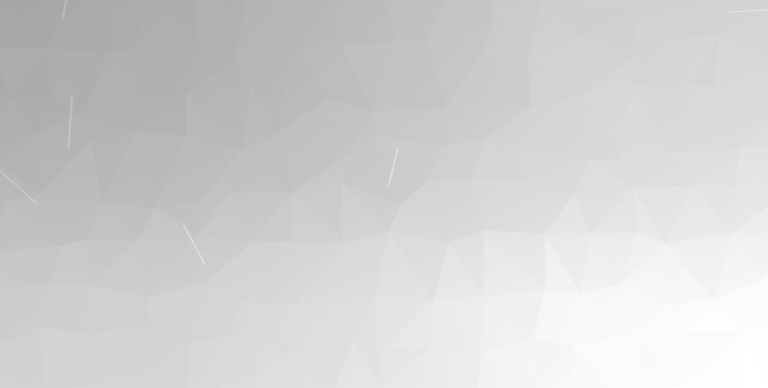
This background is drawn by a Shadertoy shader. Its source:

```glsl
const float ROWS = 8.0;        // mesh cells per canvas height
const float JITTER = 0.31;     // vertex displacement in cells
const float FACETING = 0.6;    // 0 = smooth gradient, 1 = flat facets
const float GRAIN = 0.014;     // random tone offset per facet

vec2 hash2(vec2 p) {
    vec3 q = fract(vec3(p.xyx) * vec3(0.1031, 0.1030, 0.0973));
    q += dot(q, q.yzx + 33.33);
    return fract((q.xx + q.yz) * q.zy);
}

// Piecewise linear ramp through five evenly spaced values
float ramp(float t, float a, float b, float c, float d, float e) {
    float s = clamp(t, 0.0, 1.0) * 4.0;
    float left = mix(a, b, clamp(s, 0.0, 1.0));
    left = mix(left, c, clamp(s - 1.0, 0.0, 1.0));
    float right = mix(left, d, clamp(s - 2.0, 0.0, 1.0));
    return mix(right, e, clamp(s - 3.0, 0.0, 1.0));
}

// Broad light: dark upper left to white lower right
float backdropTone(vec2 uv) {
    float bottom = ramp(uv.x, 0.830, 0.845, 0.900, 0.985, 1.000);
    float low    = ramp(uv.x, 0.795, 0.825, 0.885, 0.965, 0.985);
    float middle = ramp(uv.x, 0.720, 0.750, 0.805, 0.870, 0.900);
    float high   = ramp(uv.x, 0.675, 0.700, 0.760, 0.835, 0.855);
    float top    = ramp(uv.x, 0.655, 0.680, 0.740, 0.810, 0.830);
    return ramp(uv.y, bottom, low, middle, high, top);
}

vec2 meshVertex(vec2 id) {
    return id + (hash2(id + 17.0) - 0.5) * 2.0 * JITTER;
}

// Signed distance to the left side of the edge a -> b
float edgeSide(vec2 p, vec2 a, vec2 b) {
    vec2 e = b - a;
    vec2 v = p - a;
    return (e.x * v.y - e.y * v.x) / length(e);
}

// Adds one counterclockwise facet: x = weighted tone, y = weight
vec2 facet(vec2 p, vec2 a, vec2 b, vec2 c, float pixel, float aspect) {
    float inside = min(edgeSide(p, a, b), min(edgeSide(p, b, c), edgeSide(p, c, a)));
    float cover = clamp(inside / pixel + 0.5, 0.0, 1.0);
    vec2 center = (a + b + c) / 3.0;
    vec2 scale = ROWS * vec2(aspect, 1.0);
    float tone = mix(backdropTone(p / scale), backdropTone(center / scale), FACETING);
    tone += (hash2(center * 37.0).x - 0.5) * GRAIN;
    return vec2(tone, 1.0) * cover;
}

// Blends the facets of the jittered cells around p
float meshTone(vec2 p, float pixel, float aspect) {
    vec2 cell = floor(p);
    vec2 sum = vec2(0.0);
    for (int j = -1; j <= 1; j++) {
        for (int i = -1; i <= 1; i++) {
            vec2 id = cell + vec2(i, j);
            vec2 a = meshVertex(id);
            vec2 b = meshVertex(id + vec2(1.0, 0.0));
            vec2 c = meshVertex(id + vec2(1.0, 1.0));
            vec2 d = meshVertex(id + vec2(0.0, 1.0));
            // Split along the shorter diagonal
            if (distance(a, c) < distance(b, d)) {
                sum += facet(p, a, b, c, pixel, aspect) + facet(p, a, c, d, pixel, aspect);
            } else {
                sum += facet(p, a, b, d, pixel, aspect) + facet(p, b, c, d, pixel, aspect);
            }
        }
    }
    return sum.y > 0.001 ? sum.x / sum.y : backdropTone(p / (ROWS * vec2(aspect, 1.0)));
}

// Thin bright seam between facets
float seam(vec2 p, vec2 a, vec2 b, float pixel) {
    vec2 e = b - a;
    float t = clamp(dot(p - a, e) / dot(e, e), 0.0, 1.0);
    return 1.0 - smoothstep(0.0, 0.0012 + pixel, distance(p, a + e * t));
}

void mainImage(out vec4 fragColor, in vec2 fragCoord) {
    float aspect = iResolution.x / iResolution.y;
    float pixel = 1.0 / iResolution.y;
    vec2 p = fragCoord * pixel;
    float tone = meshTone(p * ROWS, pixel * ROWS, aspect);

    // Sparse light seams, stretched with the canvas width
    vec2 s = vec2(p.x / aspect, p.y);
    float light = seam(s, vec2(0.094, 0.754), vec2(0.089, 0.617), pixel * 0.5);
    light = max(light, seam(s, vec2(0.000, 0.560), vec2(0.047, 0.477), pixel * 0.5));
    light = max(light, seam(s, vec2(0.238, 0.425), vec2(0.266, 0.321), pixel * 0.5));
    light = max(light, seam(s, vec2(0.518, 0.617), vec2(0.506, 0.521), pixel * 0.5));
    light = max(light, seam(s, vec2(0.086, 1.000), vec2(0.082, 0.953), pixel * 0.5));
    light = max(light, seam(s, vec2(0.948, 0.969), vec2(1.000, 0.974), pixel * 0.5));
    tone += light * 0.07;

    fragColor = vec4(vec3(clamp(tone, 0.0, 1.0)), 1.0);
}
```
